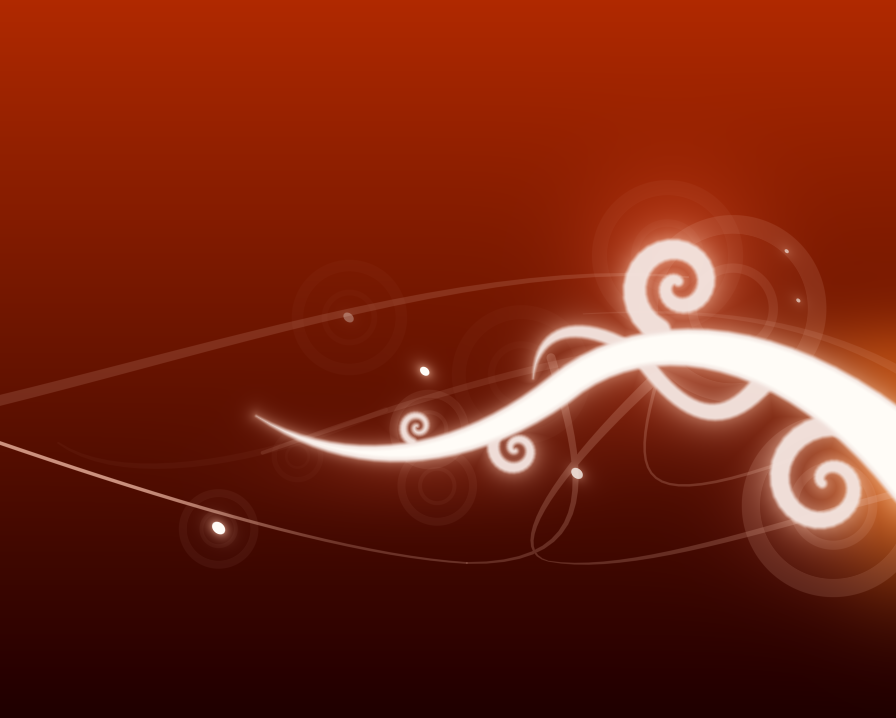
A WebGL 2 fragment shader for this background:

```glsl
#version 300 es
precision highp float;

uniform vec2 u_resolution;
out vec4 outColor;

// Lengths are in hundredths of the canvas width.
const vec3 SKY_TOP = vec3(0.69, 0.16, 0.0);
const vec3 SKY_BOTTOM = vec3(0.12, -0.01, 0.0);
const vec3 ROSE = vec3(0.92, 0.70, 0.62);
const vec3 CURL_WHITE = vec3(0.95, 0.89, 0.87);
const vec3 STEM_WHITE = vec3(1.0, 0.99, 0.97);
const vec3 GOLD = vec3(0.46, 0.31, 0.08);
const vec3 HAZE = vec3(0.20, 0.10, 0.07);
const float EDGE_SOFTNESS = 0.22;
const float GLOW_STRENGTH = 0.46;
const float RING_BAND = 0.11;
const float INNER_RING = 0.48;
const int CURVE_STEPS = 20;
const int SPIRAL_STEPS = 40;

// Rings: centre, radius, opacity
const vec4 RINGS[9] = vec4[9](
  vec4(81.8, 45.7, 9.4, 0.13), vec4(93.0, 23.7, 9.2, 0.15),
  vec4(47.9, 32.2, 4.0, 0.09), vec4(39.0, 44.7, 5.8, 0.03),
  vec4(24.4, 21.1, 4.0, 0.06), vec4(74.5, 51.6, 7.6, 0.05),
  vec4(48.8, 25.9, 4.0, 0.06), vec4(58.2, 38.3, 7.0, 0.03),
  vec4(33.2, 29.2, 2.6, 0.03));

// Sparks: centre, radius, brightness
const vec4 SPARKS[6] = vec4[6](
  vec4(47.4, 38.7, 0.50, 1.0), vec4(24.4, 21.2, 0.70, 1.0),
  vec4(64.4, 27.3, 0.62, 0.75), vec4(38.9, 44.7, 0.55, 0.3),
  vec4(87.8, 52.1, 0.22, 0.6), vec4(89.1, 46.6, 0.22, 0.6));

// Distance to a segment and the position along it
vec2 segment(vec2 p, vec2 a, vec2 b) {
  vec2 ab = b - a;
  float h = clamp(dot(p - a, ab) / max(dot(ab, ab), 1e-6), 0.0, 1.0);
  return vec2(length(p - a - ab * h), h);
}

// Cubic curve whose half width follows a quadratic profile
float stroke(vec2 p, vec2 a, vec2 b, vec2 c, vec2 d, vec3 width) {
  float nearest = 1e3;
  vec2 last = a;
  for (int i = 1; i <= CURVE_STEPS; i++) {
    float t = float(i) / float(CURVE_STEPS), u = 1.0 - t;
    vec2 next = u * u * u * a + 3.0 * u * t * (u * b + t * c) + t * t * t * d;
    vec2 s = segment(p, last, next);
    t -= (1.0 - s.y) / float(CURVE_STEPS);
    float w = mix(mix(width.x, width.y, t), mix(width.y, width.z, t), t);
    nearest = min(nearest, s.x - w);
    last = next;
  }
  return nearest;
}

// Tapered spiral winding inwards
float spiral(vec2 p, vec2 centre, float radius, float start, float sweep, float width) {
  float nearest = 1e3;
  vec2 last = centre + radius * vec2(cos(start), sin(start));
  for (int i = 1; i <= SPIRAL_STEPS; i++) {
    float t = float(i) / float(SPIRAL_STEPS), angle = start + sweep * t;
    vec2 next = centre + radius * (1.0 - 0.92 * t) * vec2(cos(angle), sin(angle));
    nearest = min(nearest, segment(p, last, next).x - width * (1.0 - 0.6 * t));
    last = next;
  }
  return nearest;
}

float blob(vec2 p, vec2 centre, vec2 size) {
  vec2 q = (p - centre) / size;
  return exp(-dot(q, q));
}

void main() {
  vec2 p = gl_FragCoord.xy / u_resolution.x * 100.0;
  float aa = 70.0 / u_resolution.x;
  #define COVER(d) smoothstep(aa, -aa, d)

  // Backdrop and wide glows
  vec3 color = max(mix(SKY_BOTTOM, SKY_TOP, gl_FragCoord.y / u_resolution.y), 0.0);
  color += GOLD * (blob(p, vec2(102, 27), vec2(9, 12)) + 0.3 * blob(p, vec2(98, 40), vec2(15, 5)));
  color += HAZE * (blob(p, vec2(75, 50), vec2(10, 10)) + 0.7 * blob(p, vec2(92, 25), vec2(10, 9)));
  color += HAZE * 0.5 * (blob(p, vec2(47, 28), vec2(16, 5)) + blob(p, vec2(73, 36), vec2(14, 7)));

  // Paired rings
  for (int i = 0; i < RINGS.length(); i++) {
    vec4 ring = RINGS[i];
    float r = length(p - ring.xy);
    float band = COVER(abs(r - ring.z) - RING_BAND * ring.z)
      + 0.8 * COVER(abs(r - ring.z * INNER_RING) - 0.5 * RING_BAND * ring.z);
    color = mix(color, ROSE, ring.w * min(band + 0.2 * COVER(r - ring.z), 1.0));
  }

  // Thin trailing threads
  float upper = stroke(p, vec2(-0.6, 35.3), vec2(26, 41.8), vec2(54.7, 51.3), vec2(76.8, 49.2), vec3(0.6, 0.45, 0.1));
  float lower = stroke(p, vec2(-0.6, 30.9), vec2(19.5, 24), vec2(39.1, 18.1), vec2(52.1, 17.3), vec3(0.2, 0.2, 0.1));
  float rising = stroke(p, vec2(52.1, 17.3), vec2(67.7, 17.1), vec2(65.1, 27.9), vec2(61.5, 40.2), vec3(0.1, 0.3, 0.5));
  float loop = stroke(p, vec2(73.2, 38), vec2(62.5, 27.9), vec2(56, 18.8), vec2(61.2, 17.5), vec3(0.6, 0.3, 0.05));
  float sweep = stroke(p, vec2(61.2, 17.5), vec2(70.3, 15.9), vec2(85.9, 21.4), vec2(100.9, 25.3), vec3(0.05, 0.3, 0.4));
  float hook = stroke(p, vec2(73.3, 37.6), vec2(70.3, 26.6), vec2(71, 22.7), vec2(88.5, 28.9), vec3(0.2, 0.05, 0.2));
  float band = stroke(p, vec2(29.3, 29.6), vec2(43, 34.4), vec2(54.7, 38.3), vec2(69, 40.9), vec3(0.2, 0.4, 0.4));
  float wisp = stroke(p, vec2(6.5, 30.7), vec2(14.3, 25.3), vec2(31.3, 29.2), vec2(43, 34.4), vec3(0.1, 0.5, 0.3));
  float crest = stroke(p, vec2(65.1, 45.1), vec2(78.1, 45.8), vec2(89.8, 44.8), vec2(100.9, 38.5), vec3(0.05, 0.2, 0.5));
  color = mix(color, ROSE, 0.17 * COVER(upper));
  color = mix(color, ROSE, mix(0.8, 0.25, smoothstep(12.0, 40.0, p.x)) * COVER(lower));
  color = mix(color, ROSE, 0.22 * max(COVER(min(rising, loop)), COVER(min(sweep, hook))));
  color = mix(color, ROSE, 0.12 * COVER(min(band, crest)) + 0.04 * COVER(wisp));

  // Main stem, side tendrils and curls
  float stem = stroke(p, vec2(28.6, 33.7), vec2(39.1, 27.2), vec2(51.4, 28.4), vec2(62.5, 36.7), vec3(0, 1.15, 1.8));
  stem = min(stem, stroke(p, vec2(62.5, 36.7), vec2(72.3, 44.8), vec2(88.5, 42.8), vec2(102.9, 27.2), vec3(1.8, 1.6, 4.2)));
  float curl = stroke(p, vec2(59.5, 37.9), vec2(59.9, 43.5), vec2(64.5, 44.8), vec2(71, 40.9), vec3(0, 0.8, 0.7));
  curl = min(curl, stroke(p, vec2(71.6, 40.2), vec2(76.2, 33.7), vec2(80.7, 31.8), vec2(85.3, 37.6), vec3(0.9, 0.7, 1.2)));
  curl = min(curl, spiral(p, vec2(75.7, 48.3), 5.5, -1.98, -9.0, 1.35));
  curl = min(curl, spiral(p, vec2(92.3, 26.2), 6.8, 1.05, 8.4, 1.25));
  curl = min(curl, spiral(p, vec2(46.6, 32.5), 1.8, -1.9, -8.5, 0.42));
  curl = min(curl, spiral(p, vec2(57.6, 30.0), 2.7, 2.6, 8.0, 0.68));
  float outline = max(min(stem, curl), 0.0);
  float reach = mix(0.7, 1.5, smoothstep(35.0, 85.0, p.x));
  color += ROSE * GLOW_STRENGTH * exp(-outline / reach) * (1.0 - color);
  float soft = EDGE_SOFTNESS + aa;
  color = mix(color, CURL_WHITE, 0.95 * smoothstep(soft, -soft, curl));
  color = mix(color, mix(CURL_WHITE, STEM_WHITE, smoothstep(0.0, -0.8, stem)), smoothstep(soft, -soft, stem));

  // Glowing sparks, slightly tilted ovals
  for (int i = 0; i < SPARKS.length(); i++) {
    vec4 spark = SPARKS[i];
    vec2 q = p - spark.xy;
    float d = length(vec2(q.x + 0.3 * q.y, q.y)) - spark.z;
    color += ROSE * 0.5 * spark.w * spark.w * exp(-max(d, 0.0) / 0.6) * (1.0 - color);
    color = mix(color, STEM_WHITE, spark.w * COVER(d));
  }
  outColor = vec4(clamp(color, 0.0, 1.0), 1.0);
}
```
